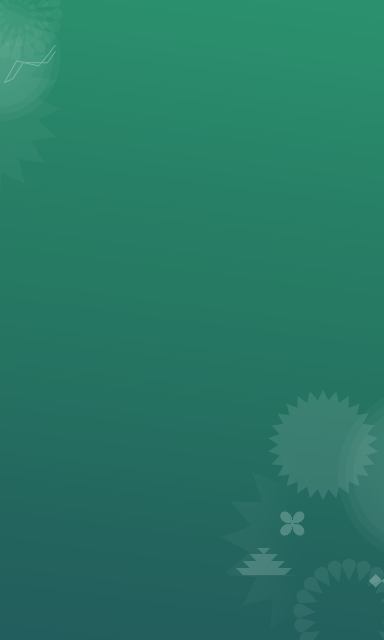
Give the GLSL for this background, as a WebGL 2 fragment shader.

```glsl
#version 300 es
precision highp float;
// A tilted green to teal gradient with pale translucent ornaments in two corners:
// starbursts, nested discs, petal rings, a stepped tree, a blossom and diamonds.
// Each ornament is a distance function, laid over the gradient as a thin white veil.
uniform vec2 u_resolution;
out vec4 fragColor;

const float TAU = 6.2831853;

// Antialiased coverage, one pixel wide, for a signed distance in canvas heights.
float fill(float d) {
  return clamp(0.5 - d * u_resolution.y, 0.0, 1.0);
}

// Folds the plane into one of count equal sectors, centred on the x axis.
vec2 foldSectors(vec2 p, float count, float phase) {
  float a = (fract((atan(p.y, p.x) - phase) * count / TAU + 0.5) - 0.5) * TAU / count;
  return length(p) * vec2(cos(a), abs(sin(a)));
}

float starburst(vec2 p, float count, float phase, float outer, float inner) {
  vec2 q = foldSectors(p, count, phase);
  float halfAngle = 0.5 * TAU / count;
  vec2 edge = inner * vec2(cos(halfAngle), sin(halfAngle)) - vec2(outer, 0.0);
  return dot(q - vec2(outer, 0.0), normalize(vec2(edge.y, -edge.x)));
}

// Teardrops with round outer heads, tapering toward the middle.
float petalRing(vec2 p, float count, float phase, float radius, float size) {
  vec2 q = foldSectors(p, count, phase) - vec2(radius, 0.0);
  float along = clamp(q.x, -1.9 * size, 0.0);
  return length(q - vec2(along, 0.0)) - size * (1.0 + along / (2.1 * size));
}

float segment(vec2 p, vec2 a, vec2 b) {
  vec2 d = b - a;
  return length(p - a - d * clamp(dot(p - a, d) / dot(d, d), 0.0, 1.0));
}

// Rows that widen downward, each one narrowing toward its own base.
float steppedTree(vec2 p, float rowHeight, float rows) {
  float depth = -p.y / rowHeight;
  float halfWidth = rowHeight * (floor(depth) + 1.0 - fract(depth));
  float side = (abs(p.x) - halfWidth) * 0.707;
  return max(side, max(p.y, -p.y - rows * rowHeight));
}

float blossom(vec2 p, float radius) {
  return length(p) - radius * pow(abs(sin(2.0 * atan(p.y, p.x))), 0.65);
}

float diamond(vec2 p, float radius) {
  return (abs(p.x) + abs(p.y) - radius) * 0.707;
}

void veil(inout vec3 color, float coverage, float opacity) {
  color = mix(color, vec3(0.96, 1.0, 0.98), coverage * opacity);
}

void main() {
  vec2 p = gl_FragCoord.xy / u_resolution.y;
  p.x *= 0.599 * u_resolution.y / u_resolution.x;

  // Background gradient, tilted so that green reaches lower on the right.
  float t = p.y + 0.13 * (p.x - 0.3);
  vec3 color = mix(vec3(0.133, 0.365, 0.362), vec3(0.15, 0.49, 0.392), smoothstep(-0.12, 0.72, t));
  color = mix(color, vec3(0.167, 0.567, 0.432), smoothstep(0.58, 1.08, t));

  // Upper left: faint burst, nested discs and a small petal rosette.
  vec2 burst = p - vec2(-0.055, 0.83);
  veil(color, fill(starburst(burst, 21.0, 0.0, 0.15, 0.115)), 0.035);
  vec2 disc = p - vec2(-0.005, 0.909);
  for (int i = 0; i < 3; i++) {
    veil(color, fill(length(disc) - 0.099 + 0.011 * float(i)), 0.034);
  }
  veil(color, smoothstep(0.085, 0.0, length(disc)), 0.05);
  vec2 rosette = p - vec2(0.026, 0.978);
  for (int i = 0; i < 3; i++) {
    float radius = 0.062 - 0.017 * float(i);
    veil(color, fill(petalRing(rosette, 20.0 - 3.0 * float(i), 0.0, radius, radius * 0.15)), 0.045);
  }

  // Two thin crossing zigzags.
  vec2 zigA[5] = vec2[](vec2(0.007, 0.871), vec2(0.026, 0.905), vec2(0.060, 0.897),
                        vec2(0.074, 0.913), vec2(0.086, 0.929));
  vec2 zigB[5] = vec2[](vec2(0.007, 0.871), vec2(0.020, 0.877), vec2(0.036, 0.902),
                        vec2(0.074, 0.902), vec2(0.086, 0.919));
  float zigzag = 1.0;
  for (int i = 0; i < 4; i++) {
    zigzag = min(zigzag, segment(p, zigA[i], zigA[i + 1]));
    zigzag = min(zigzag, segment(p, zigB[i], zigB[i + 1]));
  }
  veil(color, fill(zigzag - 0.0008), 0.28);

  // Lower right: large burst fading away to the right.
  float wide = fill(starburst(p - vec2(0.5, 0.15), 17.0, 3.07, 0.155, 0.112));
  veil(color, wide * smoothstep(0.48, 0.38, p.x), 0.035);

  // Discs beyond the right edge, overlapped by the bright burst.
  float reach = length(p - vec2(0.664, 0.258));
  for (int i = 0; i < 3; i++) {
    veil(color, fill(reach - 0.137 + 0.012 * float(i)), 0.03);
  }
  veil(color, smoothstep(0.12, 0.05, reach), 0.03);
  veil(color, fill(starburst(p - vec2(0.504, 0.305), 26.0, TAU * 0.25, 0.086, 0.070)), 0.105);

  // Small ornaments.
  veil(color, fill(petalRing(p - vec2(0.5445, 0.04), 21.0, TAU * 0.25, 0.076, 0.0112)), 0.065);
  veil(color, fill(blossom(p - vec2(0.456, 0.182), 0.0238)), 0.22);
  veil(color, fill(steppedTree(p - vec2(0.4115, 0.1445), 0.0108, 4.0)), 0.17);
  vec2 gem = p - vec2(0.586, 0.0925);
  veil(color, fill(min(diamond(gem, 0.0105), diamond(gem - vec2(0.018, 0.0), 0.0085))), 0.27);

  fragColor = vec4(color, 1.0);
}
```
